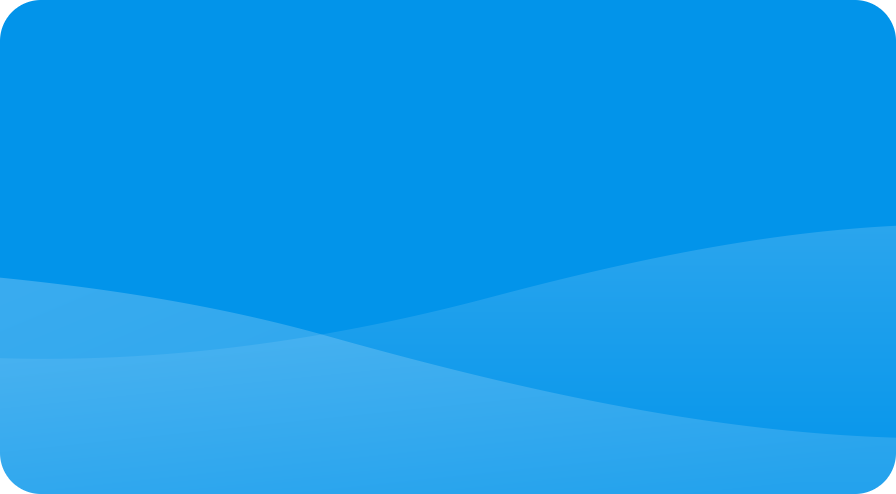
Write a Shadertoy shader that draws this background.

```glsl
#define SKY vec3(0.008, 0.580, 0.918)
#define PAPER vec3(1.0)
#define CORNER_RADIUS 0.083
#define RISING_ALPHA 0.16
#define FALLING_ALPHA vec2(0.22, 0.13)
#define RISING_CREST 0.543
#define FALLING_CREST 0.438

// Cubic Hermite segment from a to b (x, height) with end slopes
float segment(float x, vec2 a, vec2 b, float slopeA, float slopeB) {
    float w = b.x - a.x;
    float t = (x - a.x) / w;
    float s = 1.0 - t;
    return a.y * s * s * (1.0 + 2.0 * t) + b.y * t * t * (3.0 - 2.0 * t)
         + w * t * s * (slopeA * s - slopeB * t);
}

// Wave passing through three knots with one slope at each
float wave(float x, vec2 left, vec2 mid, vec2 right, vec3 slopes) {
    return x < mid.x ? segment(x, left, mid, slopes.x, slopes.y)
                     : segment(x, mid, right, slopes.y, slopes.z);
}

float roundedBox(vec2 p, vec2 halfSize, float radius) {
    vec2 q = abs(p) - halfSize + radius;
    return length(max(q, 0.0)) + min(max(q.x, q.y), 0.0) - radius;
}

// Antialiased coverage of the inside of a signed distance
float coverage(float dist, float pixel) {
    return clamp(0.5 - dist / pixel, 0.0, 1.0);
}

void mainImage(out vec4 fragColor, in vec2 fragCoord) {
    vec2 uv = fragCoord / iResolution.xy;
    float pixel = 1.0 / iResolution.y;
    vec3 color = SKY;

    // Rising wave, fading toward the bottom
    float rising = wave(uv.x, vec2(0.0, 0.275), vec2(0.547, 0.398),
                        vec2(1.0, RISING_CREST), vec3(-0.055, 0.482, 0.091));
    float risingAlpha = RISING_ALPHA * clamp(uv.y / RISING_CREST, 0.0, 1.0);
    color = mix(color, PAPER, risingAlpha * coverage(uv.y - rising, pixel));

    // Falling wave, fading toward the lower right
    float falling = wave(uv.x, vec2(0.0, FALLING_CREST), vec2(0.365, 0.320),
                         vec2(1.0, 0.114), vec3(-0.182, -0.510, -0.055));
    float depth = 1.0 - uv.y / FALLING_CREST;
    float fade = clamp(0.7 * uv.x + 0.4 * depth, 0.0, 1.0);
    float fallingAlpha = mix(FALLING_ALPHA.x, FALLING_ALPHA.y, fade);
    color = mix(color, PAPER, fallingAlpha * coverage(uv.y - falling, pixel));

    // Rounded card corners
    vec2 halfSize = 0.5 * vec2(iResolution.x / iResolution.y, 1.0);
    vec2 p = fragCoord / iResolution.y - halfSize;
    float card = roundedBox(p, halfSize, CORNER_RADIUS);
    color = mix(PAPER, color, coverage(card, pixel));

    fragColor = vec4(color, 1.0);
}
```
